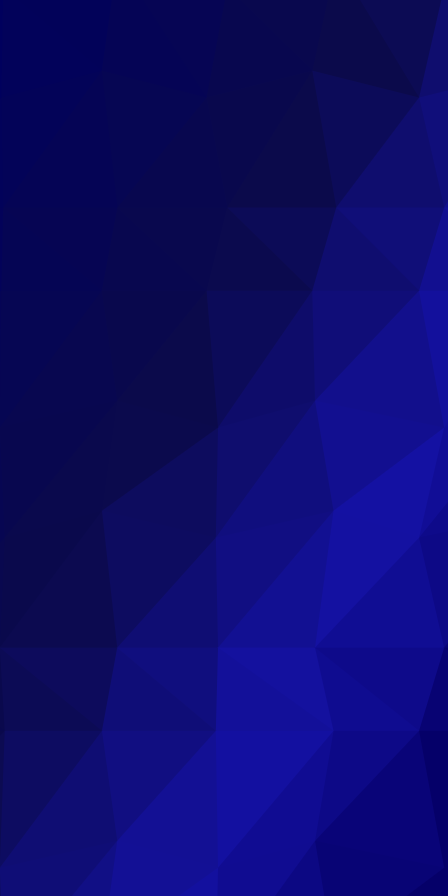
Give the GLSL for this background, as a WebGL 2 fragment shader.

```glsl
#version 300 es
precision highp float;
// Low-poly backdrop: flat triangles shaded by a slanted deep-blue gradient.

#define CELL vec2(0.2396, 0.2456)    // mesh spacing, in canvas widths
#define ORIGIN vec2(0.005, -0.058)   // mesh start, from the top left
#define JITTER vec2(0.028, 0.030)    // how far vertices wander
#define SLOPE vec2(0.88, 0.47)       // direction of the gradient
#define STOPS vec3(0.74, 1.30, 1.74) // valley, crest and far end
#define CORNER vec3(0.000, 0.000, 0.365)
#define VALLEY vec3(0.043, 0.039, 0.292)
#define CREST vec3(0.078, 0.066, 0.635)
#define FAR_END vec3(0.020, 0.000, 0.410)

uniform vec2 u_resolution;
out vec4 fragColor;

const float PI = 3.14159265;

// Mesh vertex for a (column, row) index, pushed off the regular grid.
vec2 vertex(vec2 id) {
    float rowSign = cos(PI * id.y);
    float columnSign = cos(PI * id.x);
    float wave = id.y < 3.5 ? 0.3 : 2.4;
    float rowShare = 0.5 + 0.707 * cos(0.5 * PI * (id.y - 2.5));
    vec2 offset = vec2(rowSign * cos(wave * (id.x - 4.0)),
                       mix(columnSign, rowSign, rowShare));
    if (id.x < 0.5) offset.x *= 0.2;   // keep the left border nearly straight
    return ORIGIN + id * CELL + offset * JITTER;
}

vec3 gradient(vec2 p) {
    float t = dot(p, SLOPE);
    vec3 color = mix(CORNER, VALLEY, clamp(t / STOPS.x, 0.0, 1.0));
    color = mix(color, CREST, clamp((t - STOPS.x) / (STOPS.y - STOPS.x), 0.0, 1.0));
    return mix(color, FAR_END, clamp((t - STOPS.y) / (STOPS.z - STOPS.y), 0.0, 1.0));
}

float cross2(vec2 a, vec2 b) {
    return a.x * b.y - a.y * b.x;
}

// Signed distance to the line a-b.
float edge(vec2 p, vec2 a, vec2 b) {
    return cross2(p - a, normalize(b - a));
}

// Flat face colour in rgb, weighted by its smooth coverage in a.
vec4 face(vec2 p, vec2 a, vec2 b, vec2 c, float pixel) {
    float winding = sign(cross2(b - a, c - a));
    float d = max(max(winding * edge(p, a, b), winding * edge(p, b, c)),
                  winding * edge(p, c, a));
    float coverage = clamp(0.5 - d / pixel, 0.0, 1.0);
    return vec4(gradient((a + b + c) / 3.0), 1.0) * coverage;
}

void main() {
    float pixel = 1.0 / u_resolution.x;
    vec2 p = vec2(gl_FragCoord.x, u_resolution.y - gl_FragCoord.y) * pixel;
    vec2 base = floor((p - ORIGIN) / CELL);
    vec4 sum = vec4(0.0);

    // Blend the two faces of each nearby cell.
    for (int y = -1; y <= 1; y++) {
        for (int x = -1; x <= 1; x++) {
            vec2 id = base + vec2(x, y);
            vec2 a = vertex(id);
            vec2 b = vertex(id + vec2(1.0, 0.0));
            vec2 c = vertex(id + vec2(1.0, 1.0));
            vec2 d = vertex(id + vec2(0.0, 1.0));
            bool falling = id.y < 0.5 || abs(mod(id.y, 4.0) - 2.0) < 0.5;
            if (falling) {
                sum += face(p, a, b, c, pixel) + face(p, a, c, d, pixel);
            } else {
                sum += face(p, a, b, d, pixel) + face(p, b, c, d, pixel);
            }
        }
    }
    fragColor = vec4(sum.rgb / max(sum.a, 0.001), 1.0);
}
```
